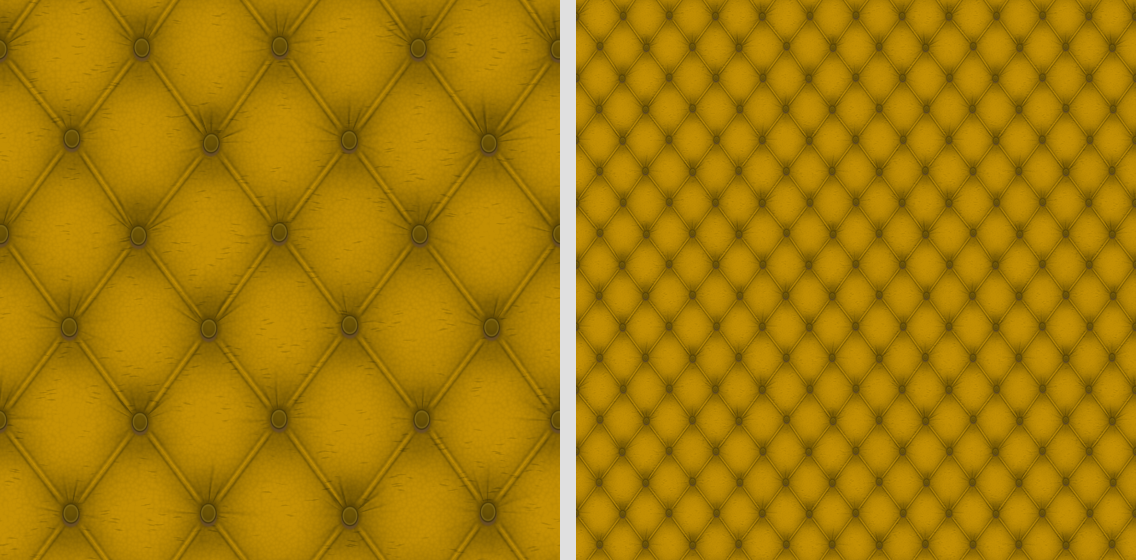
Left, the tile; right, the same tile 3 across and 3 down.
Write a WebGL 1 fragment shader that draws this texture.

```glsl
precision highp float;
uniform vec2 u_resolution;

#define GRID vec2(4.0, 3.0)
#define PHASE vec2(0.0, 0.746)
#define JITTER 0.03
#define BUTTON_RADII vec2(0.0148, 0.0180)
#define SEAM_WIDTH 0.0033
#define GRAIN_CELLS vec2(150.0)
#define CRACK_CELLS vec2(22.0, 120.0)
#define LEATHER_DARK vec3(0.39, 0.295, 0.008)
#define LEATHER_LIGHT vec3(0.76, 0.56, 0.010)
#define BUTTON_COLOR vec3(0.41, 0.315, 0.015)
#define RIM_COLOR vec3(0.56, 0.46, 0.12)
#define LIP_COLOR vec3(0.41, 0.30, 0.18)

const float TAU = 6.2831853;

vec2 hash2(vec2 p) {
  return fract(sin(vec2(dot(p, vec2(127.1, 311.7)), dot(p, vec2(269.5, 183.3)))) * 4375.85);
}

float bell(float x, float width) {
  return exp(-x * x / (width * width));
}

// Diagonal lattice coordinates: buttons sit on the integers
vec2 toDiagonal(vec2 p) { return vec2(p.x + p.y, p.x - p.y); }
vec2 fromDiagonal(vec2 c) { return 0.5 * vec2(c.x + c.y, c.x - c.y); }

vec2 latticeHash(vec2 c) {
  return hash2(mod(fromDiagonal(c) + 0.25, GRID));
}

// Wrapping cellular noise: distance to the nearest point
float cellular(vec2 uv, vec2 cells) {
  vec2 p = uv * cells;
  vec2 base = floor(p);
  float nearest = 2.0;
  for (int y = -1; y <= 1; y++) {
    for (int x = -1; x <= 1; x++) {
      vec2 cell = base + vec2(float(x), float(y));
      vec2 point = cell + hash2(mod(cell + 0.5, cells));
      nearest = min(nearest, length(point - p));
    }
  }
  return nearest;
}

// Layered sines that wrap over the canvas
float blotches(vec2 uv) {
  vec2 p = uv * TAU;
  return (sin(5.0 * p.x + 2.0 * sin(3.0 * p.y)) * sin(7.0 * p.y + 2.0 * sin(4.0 * p.x))
        + 0.6 * sin(13.0 * p.x - 9.0 * p.y + 2.0 * sin(8.0 * p.y + 3.0 * p.x))) / 1.6;
}

// Raised welt with a deep groove below and a faint one above
float seamTone(float s) {
  return 0.42 * bell(s - 0.001, SEAM_WIDTH)
       - 0.30 * bell(s + 0.0055, 0.0022)
       - 0.16 * bell(s - 0.0070, 0.0028);
}

// Creases radiating from a button
float creases(vec2 d, vec2 seed) {
  float len = length(d);
  float angle = atan(d.y, d.x + 1e-5);
  float wave = 13.0 * angle + TAU * seed.x + 1.5 * sin(3.0 * angle + TAU * seed.y) + 14.0 * len;
  float gate = 0.5 + 0.5 * sin(4.0 * angle + TAU * seed.y);
  float fold = pow(0.5 + 0.5 * sin(wave), 7.0) - 0.3 * pow(0.5 + 0.5 * sin(wave + 1.4), 7.0);
  float reach = smoothstep(0.014, 0.03, len) * smoothstep(0.07 + 0.05 * seed.x, 0.025, len);
  float upward = mix(0.3, 1.0, smoothstep(-0.6, 0.1, d.y / (len + 1e-5)));
  return fold * gate * reach * upward * (0.4 + 0.6 * seed.y);
}

void main() {
  vec2 uv = gl_FragCoord.xy / u_resolution;
  float pixel = 1.0 / min(u_resolution.x, u_resolution.y);

  // Shift each button a little, bending the seams with it
  vec2 p = uv * GRID - PHASE;
  vec2 diag = toDiagonal(p);
  vec2 cell = floor(diag);
  vec2 f = diag - cell;
  vec2 shift = mix(mix(latticeHash(cell), latticeHash(cell + vec2(1.0, 0.0)), f.x),
                   mix(latticeHash(cell + vec2(0.0, 1.0)), latticeHash(cell + 1.0), f.x), f.y);
  p += (shift - 0.5) * JITTER;
  diag = toDiagonal(p);
  cell = floor(diag);
  f = diag - cell;

  // Padded diamond
  vec2 arch = 4.0 * f * (1.0 - f);
  float dome = pow(max(arch.x * arch.y, 0.0), 0.4);
  float tone = 0.32 + (0.64 + 0.06 * latticeHash(cell + 0.5).x) * dome;

  // Shadows and creases around the four corner buttons
  vec2 d = vec2(1.0);
  float folds = 0.0;
  float shadow = 0.0;
  for (int i = 0; i < 4; i++) {
    vec2 corner = cell + vec2(mod(float(i), 2.0), floor(float(i) * 0.5));
    vec2 offset = (p - fromDiagonal(corner)) / GRID;
    vec2 seed = latticeHash(corner);
    float fold = creases(offset, seed);
    vec2 above = (offset - vec2(0.0, 0.034)) / vec2(0.036, 0.030 + 0.014 * seed.x);
    vec2 below = (offset + vec2(0.0, 0.042)) / vec2(0.042, 0.034);
    shadow += (0.38 + 0.25 * seed.y + 0.3 * fold) * exp(-dot(above, above));
    shadow += 0.34 * exp(-dot(below, below));
    folds += fold;
    if (length(offset) < length(d)) d = offset;
  }
  tone *= 1.0 - min(shadow, 0.85);
  tone -= 0.38 * folds;

  // Seams, fading out towards the buttons
  vec2 s = (fract(diag + 0.5) - 0.5) * vec2(0.2, -0.2);
  tone += (seamTone(s.x) + seamTone(s.y)) * smoothstep(0.016, 0.045, length(d));

  // Grain, blotches and fine horizontal cracks
  float patches = blotches(uv);
  vec2 wobble = vec2(0.0, 0.002 * sin(TAU * 17.0 * uv.x + 3.0 * sin(TAU * 5.0 * uv.y)));
  float crack = smoothstep(0.28, 0.08, cellular(uv + wobble, CRACK_CELLS));
  tone += 0.15 * (0.42 - cellular(uv, GRAIN_CELLS)) + 0.035 * patches;
  tone -= 0.24 * crack * smoothstep(0.1, 0.6, patches);
  vec3 color = mix(LEATHER_DARK, LEATHER_LIGHT, clamp(tone, 0.0, 1.0));

  // Button with halo, lower lip, face and thin rim
  float r = length(d / BUTTON_RADII);
  float lip = length((d + vec2(0.0, 0.0055)) / BUTTON_RADII);
  float soft = pixel / BUTTON_RADII.x;
  color *= 1.0 - 0.22 * smoothstep(1.8, 0.9, r);
  color = mix(color, LIP_COLOR, 0.75 * smoothstep(1.06 + soft, 0.9, lip) * step(d.y, 0.0));
  vec3 face = BUTTON_COLOR * (1.0 + 6.0 * d.y + 0.12 * (0.5 - r));
  face = mix(face, RIM_COLOR, 0.6 * bell(r - 0.82, 0.07 + 0.3 * soft));
  face *= 1.0 - 0.35 * bell(r - 1.0, 0.12);
  color = mix(color, face, 1.0 - smoothstep(1.0 - soft, 1.0 + soft, r));

  gl_FragColor = vec4(color, 1.0);
}
```
